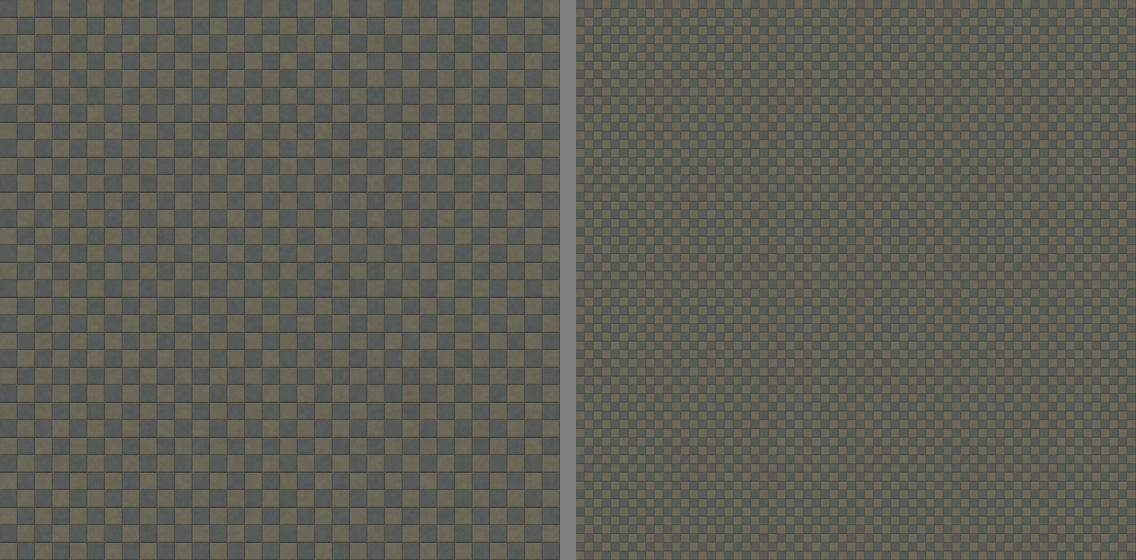
Left: one tile. Right: repeated 2 by 2.
A Shadertoy shader for this pattern:

```glsl
// Checkerboard of small bevelled stone tiles in olive brown and slate grey.
const float TILES = 32.0;                      // repeats across and down
const vec3 BROWN = vec3(0.422, 0.408, 0.349);
const vec3 SLATE = vec3(0.337, 0.352, 0.346);
const float JOINT_HALF = 0.022;                // all widths in tile units
const float JOINT_SHADE = 0.80;
const float BEVEL = 0.065;
const float LIGHT_EDGE = 0.10;
const float DARK_EDGE = 0.13;
const float RIM_WIDTH = 0.16;
const float RIM_SHADE = 0.035;
const float TILE_VARIATION = 0.025;
const float MOTTLE = 0.09;
const float GRAIN = 0.045;

float hash(vec2 p) {
    vec3 q = fract(p.xyx * vec3(0.1031, 0.1030, 0.0973));
    q += dot(q, q.yzx + 33.33);
    return fract((q.x + q.y) * q.z);
}

// Value noise that wraps after a whole number of cells
float wrapNoise(vec2 p, float period) {
    vec2 i = floor(p), f = fract(p);
    f = f * f * (3.0 - 2.0 * f);
    vec2 a = mod(i, period), b = mod(i + 1.0, period);
    return mix(mix(hash(a), hash(vec2(b.x, a.y)), f.x),
               mix(hash(vec2(a.x, b.y)), hash(b), f.x), f.y);
}

// Smoothed coverage of a band reaching the given width from an edge
float band(float dist, float width, float pixel) {
    return clamp((width - dist) / pixel + 0.5, 0.0, 1.0);
}

void mainImage(out vec4 fragColor, in vec2 fragCoord) {
    vec2 uv = fragCoord / iResolution.xy;
    vec2 p = uv * TILES;
    vec2 cell = mod(floor(p), TILES);
    vec2 f = fract(p);
    float pixel = TILES / min(iResolution.x, iResolution.y);

    // Alternating tile colours with slight differences in tone
    float parity = mod(cell.x + cell.y, 2.0);
    vec3 color = mix(BROWN, SLATE, parity);
    color *= 1.0 + TILE_VARIATION * (hash(cell + 71.0) - 0.5);

    // Cloudy stone surface and fine grain
    float cloud = 0.6 * wrapNoise(uv * TILES * 4.0, TILES * 4.0)
                + 0.4 * wrapNoise(uv * TILES * 8.0 + 0.37, TILES * 8.0);
    float grain = wrapNoise(uv * TILES * 15.0, TILES * 15.0);
    color *= 1.0 + MOTTLE * (cloud - 0.5) + GRAIN * (grain - 0.5);

    // Raised edges lit from the upper left
    float lit = max(band(f.x, BEVEL, pixel), band(1.0 - f.y, BEVEL, pixel));
    float shaded = max(band(1.0 - f.x, BEVEL, pixel), band(f.y, BEVEL, pixel));
    vec2 toEdge = min(f, 1.0 - f);
    float edge = min(toEdge.x, toEdge.y);
    float rim = 1.0 - smoothstep(0.0, RIM_WIDTH, edge);
    color *= 1.0 + LIGHT_EDGE * lit - DARK_EDGE * shaded - RIM_SHADE * rim;

    // Narrow recessed joints
    float joint = band(edge, JOINT_HALF, pixel) * min(1.0, 2.0 * JOINT_HALF / pixel + 0.3);
    color *= mix(1.0, JOINT_SHADE, joint);

    fragColor = vec4(color, 1.0);
}
```
